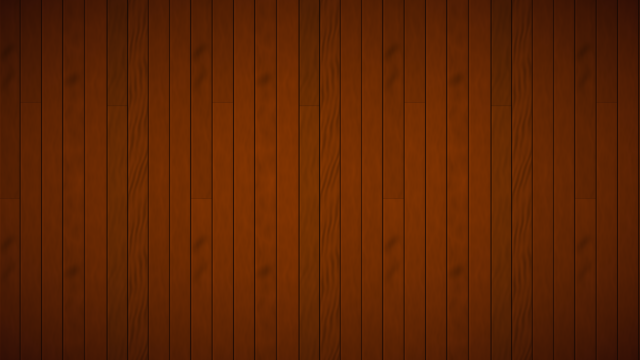
Give the GLSL for this texture, as a Shadertoy shader.

```glsl
// Dark stained floorboards: 30 vertical planks, in a tile of nine that repeats
// across the canvas. Layered sines draw the grain, cellular noise the pores and
// stains, and an elliptical falloff lights the middle of the floor.

const float TAU = 6.2831853;
const float PLANKS = 30.0;   // planks across the canvas
const float TILE = 9.0;      // planks per repeat, also its height
const vec3 LIT = vec3(0.488, 0.196, 0.007);
const vec3 SHADED = vec3(0.190, 0.057, 0.020);
const vec3 GAP = vec3(0.085, 0.030, 0.016);

float hash(vec2 p) {
    return fract(sin(dot(p, vec2(127.1, 311.7))) * 43758.55);
}

// Distance to the nearest scattered point; wraps vertically every `rows` cells.
float cellular(vec2 p, float rows, float seed) {
    vec2 cell = floor(p);
    float nearest = 2.0;
    for (int j = -1; j <= 1; j++) {
        for (int i = -1; i <= 1; i++) {
            vec2 c = cell + vec2(i, j);
            vec2 key = vec2(c.x + seed * 17.0, mod(c.y, rows));
            vec2 site = c + vec2(hash(key), hash(key + 5.3));
            nearest = min(nearest, length(p - site));
        }
    }
    return nearest;
}

// Slow sideways drift of the fibres, periodic along the plank.
float drift(float y, float seed) {
    float a = y * TAU / TILE;
    return 0.10 * sin(2.0 * a + seed * 2.1) + 0.05 * sin(5.0 * a + seed * 4.7)
         + 0.02 * sin(13.0 * a + seed);
}

// Fine vertical fibres.
float fibres(vec2 p, float seed) {
    float x = p.x + drift(p.y, seed);
    float sum = 0.0;
    for (int i = 1; i <= 4; i++) {
        float k = float(i);
        float fade = 0.6 + 0.4 * sin(p.y * TAU * k / TILE + seed * k);
        sum += fade * sin(x * (5.0 + 7.3 * k) + seed * 3.7 * k) / (k + 1.0);
    }
    return sum;
}

// Steep slanting growth rings that fade in and out along the plank.
float rings(vec2 p, float seed) {
    float a = p.y * TAU / TILE;
    float bend = 2.2 * sin(a + seed) + 0.8 * sin(3.0 * a + p.x * 2.0 + seed);
    float wave = sin(p.x * 25.0 + 2.0 * bend + 5.0 * a + 0.4 * sin(9.0 * a + p.x * 4.0));
    float fade = 0.65 + 0.35 * sin(4.0 * a + p.x * 5.0 + seed);
    return fade * (0.5 + 0.5 * wave);
}

// Soft upright stain around a knot.
float knot(vec2 p, vec2 centre, vec2 size) {
    float y = mod(p.y - centre.y + 0.5 * TILE, TILE) - 0.5 * TILE;
    vec2 d = vec2(p.x - centre.x + 0.16 * sin(y * 4.0), y) / size;
    return exp(-dot(d, d));
}

// Antialiased line, d away from its middle.
float line(float d, float halfWidth, float blur) {
    return 1.0 - smoothstep(halfWidth - blur, halfWidth + blur, abs(d));
}

float only(float id, float wanted) {
    return 1.0 - step(0.5, abs(id - wanted));
}

void mainImage(out vec4 fragColor, in vec2 fragCoord) {
    vec2 uv = fragCoord / iResolution.xy;
    vec2 p = vec2(uv.x, (1.0 - uv.y) * 0.5625) * PLANKS;
    float pixel = PLANKS / iResolution.x;

    // Plank layout, slightly uneven within each tile
    p.x += 0.06;
    float uneven = mod(p.x, TILE) - 5.3;
    p.x -= 0.08 * exp(-uneven * uneven);
    float id = mod(floor(p.x), TILE);
    vec2 local = vec2(fract(p.x), p.y);

    // End joints on three planks of the tile
    float stained = only(id, 0.0), brown = only(id, 5.0), ringed = only(id, 6.0);
    float jointed = stained + only(id, 1.0) + brown;
    float jointY = 9.3 * stained + 4.8 * only(id, 1.0) + 4.96 * brown;
    float below = jointed * step(jointY, p.y);
    float seed = id + 0.37 * below;

    // Wood grain and wear
    float mottled = only(id, 3.0);
    float pores = cellular(local * vec2(6.0, 2.0), TILE * 2.0, id);
    float blotch = cellular(local * vec2(1.5, 1.0) + vec2(drift(p.y, id), 0.0), TILE, id);
    float tone = 1.0 + 0.06 * (hash(vec2(id, 2.0)) - 0.5) + 0.06 * (below - 0.5 * jointed);
    tone += 0.025 * fibres(local, seed) + 0.05 * (pores - 0.45);
    tone += (0.05 + 0.09 * mottled) * (blotch - 0.45);
    tone -= ringed * (0.19 * rings(local, 1.0) - 0.02);
    tone -= brown * 0.07 * rings(local * vec2(0.8, 1.0), 3.0);
    tone -= stained * 0.15 * knot(local, vec2(0.45, 3.7), vec2(0.22, 0.60));
    tone -= stained * 0.20 * knot(local, vec2(0.40, 2.4), vec2(0.24, 0.45));
    tone -= mottled * 0.18 * knot(local, vec2(0.50, 3.7), vec2(0.32, 0.35));

    // Light falls off towards the corners
    vec2 off = 2.0 * uv - 1.0;
    vec3 wood = mix(LIT, SHADED, 0.5 * dot(off, off)) * tone;
    wood *= mix(vec3(1.0), vec3(0.93, 0.99, 1.15), brown + 0.4 * ringed);

    // Bevels, joints and seams
    float seamId = mod(floor(p.x + 0.5), TILE);
    float edge = p.x - floor(p.x + 0.5);
    float strength = mix(0.65, 0.95, hash(vec2(seamId, 8.0)));
    wood *= 1.0 - 0.07 * exp(-abs(edge) * 16.0);
    wood *= 1.0 + 0.12 * line(edge - 0.075, 0.022, pixel * 0.6);
    wood = mix(wood, GAP, 0.20 * jointed * line(p.y - jointY, 0.020, pixel * 0.6));
    wood = mix(wood, GAP, strength * line(edge, 0.022, pixel * 0.55));

    fragColor = vec4(clamp(wood, 0.0, 1.0), 1.0);
}
```
